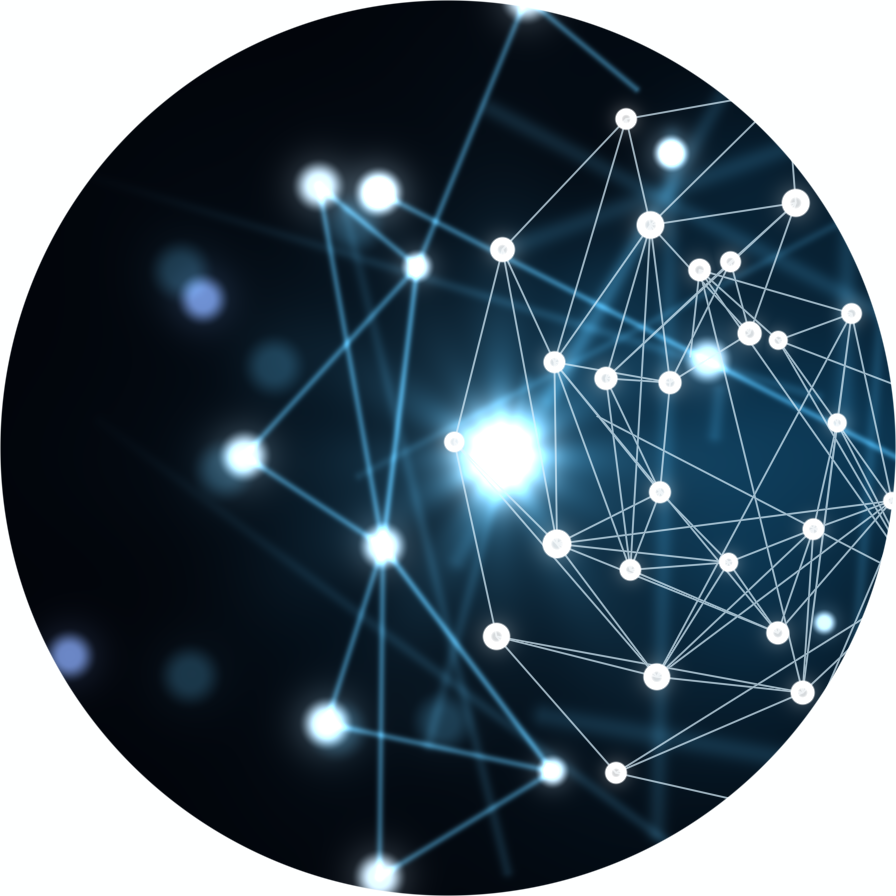
Reproduce this background procedurally as a three.js fragment shader.

```glsl
// A round window onto a glowing network: soft distant nodes at left, a sharp mesh at right.
#define MESH_CENTER vec2(0.833, 0.499)
#define FLARE_POS vec2(0.56, 0.492)
// Shells of nodes: radius x, radius y, first angle, angle step in degrees
#define RIM vec4(0.326, 0.404, 98.0, -32.3)
#define MIDDLE vec4(0.228, 0.283, 104.0, -42.0)
#define INNER vec4(0.169, 0.210, 84.0, -62.0)
#define CORE vec4(0.104, 0.129, 92.0, -57.0)
#define FAR_OUTER vec4(0.56, 0.56, 64.0, -16.2)
#define FAR_INNER vec4(0.42, 0.42, 29.0, -44.0)
#define WIRE_WIDTH 0.0019
#define BEAM_COUNT 14

varying vec2 vUv;

float hash(vec2 p) {
  vec3 q = fract(vec3(p.xyx) * 0.1031);
  q += dot(q, q.yzx + 33.33);
  return fract((q.x + q.y) * q.z);
}

float noise(vec2 p) {
  vec2 i = floor(p), f = fract(p);
  f = f * f * (3.0 - 2.0 * f);
  return mix(mix(hash(i), hash(i + vec2(1.0, 0.0)), f.x),
             mix(hash(i + vec2(0.0, 1.0)), hash(i + 1.0), f.x), f.y);
}

float segmentDistance(vec2 p, vec2 a, vec2 b) {
  vec2 pa = p - a, ba = b - a;
  return length(pa - ba * clamp(dot(pa, ba) / dot(ba, ba), 0.0, 1.0));
}

// Angles are measured from the left of the mesh centre, upwards
vec2 shellNode(vec4 shell, float i) {
  float a = radians(shell.z + shell.w * i);
  return MESH_CENTER + shell.xy * vec2(-cos(a), sin(a));
}

float wire(vec2 p, vec2 a, vec2 b) {
  return 1.0 - smoothstep(0.0002, WIRE_WIDTH, segmentDistance(p, a, b));
}

float softBeam(vec2 p, vec2 a, vec2 b, float width) {
  float d = segmentDistance(p, a, b) / width;
  return exp(-d * d);
}

float softNode(vec2 p, vec2 pos, float radius) {
  float d = length(p - pos) / radius;
  return 1.0 - smoothstep(0.35, 1.15, d) + 0.25 * exp(-d * d * 0.6);
}

// Bright ring with a greyer heart
float sharpNode(vec2 p, vec2 pos, float radius) {
  float d = length(p - pos);
  float heart = mix(0.62, 1.0, smoothstep(0.2, 0.65, d / radius));
  return heart * (1.0 - smoothstep(radius - 0.002, radius + 0.001, d))
       + 0.22 * exp(-d * d / (radius * radius * 1.8));
}

// x: wires along a shell and to the next one, y: nodes of the shell
vec2 meshShell(vec2 p, vec4 shell, vec4 next, float size) {
  vec2 sum = vec2(0.0);
  for (int k = 0; k < 7; k++) {
    float i = float(k);
    vec2 a = shellNode(shell, i);
    float links = max(wire(p, a, shellNode(next, i)), wire(p, a, shellNode(next, i + 1.0)));
    if (k < 6) links = max(links, wire(p, a, shellNode(shell, i + 1.0)));
    float radius = size * (0.8 + 0.4 * hash(vec2(i, shell.z)));
    sum = max(sum, vec2(links, sharpNode(p, a, radius)));
  }
  return sum;
}

void main() {
  vec2 p = vUv;
  vec3 night = vec3(0.006, 0.014, 0.035), teal = vec3(0.035, 0.18, 0.26);
  vec3 steel = vec3(0.25, 0.50, 0.62), ice = vec3(0.86, 0.95, 1.0);
  vec3 periwinkle = vec3(0.55, 0.68, 0.98);

  // Cloudy depth, brighter towards the mesh
  vec2 toMesh = (p - vec2(0.86, 0.5)) * vec2(1.5, 1.9);
  float depth = exp(-dot(toMesh, toMesh) * 2.2) * (0.35 + 0.9 * noise(p * 6.0 + 3.0));
  vec3 color = night + teal * depth;

  // Broad beams and dim blobs far out of focus
  for (int k = 0; k < BEAM_COUNT; k++) {
    float i = float(k);
    vec2 a = vec2(hash(vec2(i, 1.3)), hash(vec2(i, 7.1)));
    vec2 b = vec2(0.55 + 0.5 * hash(vec2(i, 4.7)), hash(vec2(i, 9.2)));
    color += steel * 0.2 * softBeam(p, a, b, 0.005 + 0.009 * hash(vec2(i, 2.9)))
           * smoothstep(0.0, 0.6, p.x);
    float turn = radians(mix(-42.0, 42.0, fract(i * 0.618)));
    vec2 blob = MESH_CENTER + (0.42 + 0.3 * hash(vec2(i, 5.5))) * vec2(-cos(turn), sin(turn));
    if (k < 7) color += steel * 0.3 * softNode(p, blob, 0.035);
  }

  // Soft shells and the beams between them
  for (int k = 0; k < 8; k++) {
    float i = float(k), odd = mod(i, 2.0);
    vec4 shell = FAR_OUTER;
    shell.xy += odd * 0.23 * exp(-0.3 * (i - 5.0) * (i - 5.0));
    vec2 a = shellNode(shell, i);
    float j = floor((i + 1.0) / 3.0) - 1.0;
    float beams = softBeam(p, a, shellNode(FAR_INNER, j), 0.004)
                + softBeam(p, a, shellNode(FAR_INNER, j + 1.0), 0.004);
    color += steel * 0.6 * beams * (k == 7 ? 1.0 : 1.0 - odd);
    vec3 tint = mix(ice, periwinkle, odd * step(i, 6.0));
    if (k != 1) color += tint * (0.85 - 0.25 * odd * step(i, 6.0)) * softNode(p, a, 0.028);
  }
  for (int k = 0; k < 3; k++) {
    vec2 a = shellNode(FAR_INNER, float(k));
    if (k < 2) color += steel * 0.75 * softBeam(p, a, shellNode(FAR_INNER, float(k) + 1.0), 0.004);
    color += ice * 0.9 * softNode(p, a, k == 1 ? 0.026 : 0.018);
  }

  // Brightest lights and the long beam across
  vec2 upperLight = vec2(0.423, 0.785);
  color += steel * 0.6 * softBeam(p, upperLight, vec2(1.0, 0.49), 0.004);
  color += ice * (1.2 * softNode(p, upperLight, 0.027) + 1.2 * softNode(p, vec2(0.749, 0.829), 0.02)
         + 0.8 * softNode(p, vec2(0.79, 0.598), 0.026) + 0.8 * softNode(p, vec2(0.92, 0.305), 0.014));

  // Central flare with uneven rays
  vec2 v = p - FLARE_POS;
  float d = length(v), angle = atan(v.y, v.x);
  float rays = 0.6 + 0.25 * cos(angle * 7.0 + 1.0) + 0.2 * cos(angle * 12.0);
  color += ice * 1.7 * exp(-d * d / 0.0019) + steel * (0.9 * exp(-d * 14.0) + rays * exp(-d * 9.0) * 0.6);

  // Sharp mesh
  vec2 mesh = meshShell(p, RIM, MIDDLE, 0.0145);
  mesh = max(mesh, meshShell(p, MIDDLE, INNER, 0.014));
  mesh = max(mesh, meshShell(p, INNER, CORE, 0.012));
  mesh = max(mesh, meshShell(p, CORE, MIDDLE, 0.012));
  color = mix(color, ice, 0.72 * mesh.x);
  color = mix(min(color, 1.0), vec3(1.0), min(mesh.y, 1.0));

  // Round window on white
  float outside = smoothstep(0.4985, 0.5005, length(p - 0.5));
  gl_FragColor = vec4(mix(color, vec3(0.995, 1.0, 1.0), outside), 1.0);
}
```
